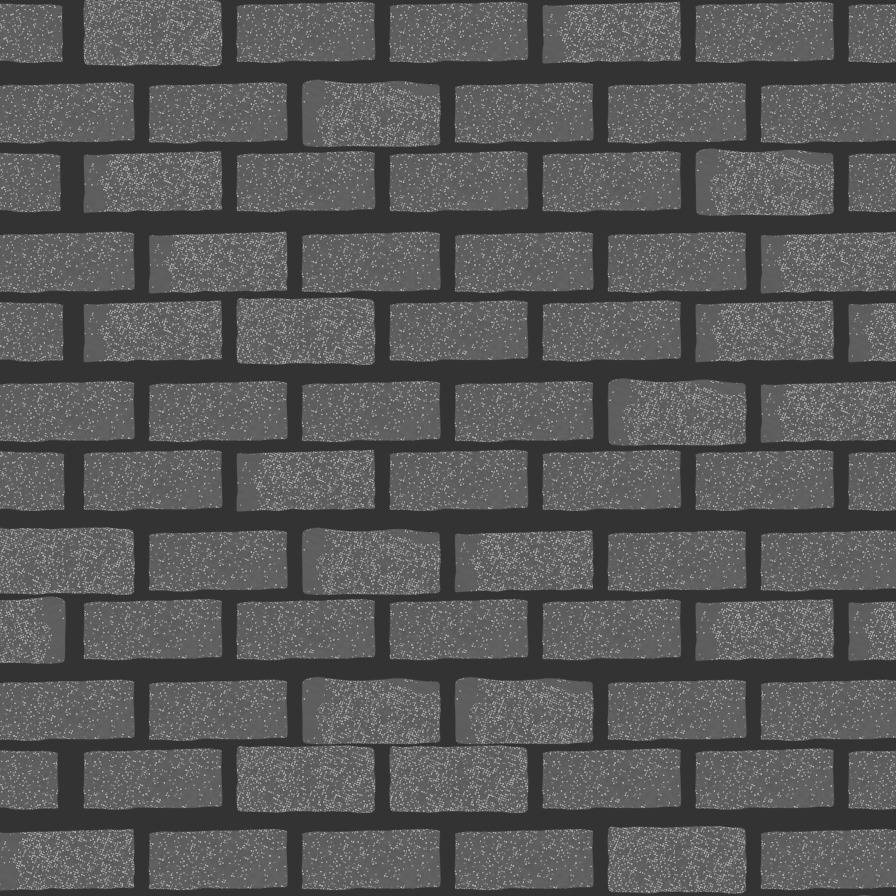
This texture is drawn by a three.js fragment shader. Its source:

```glsl
varying vec2 vUv;

float hash(vec2 p) {
  vec3 h = fract(vec3(p.xyx) * 0.1031);
  h += dot(h, h.yzx + 33.33);
  return fract((h.x + h.y) * h.z);
}

float noise(vec2 p) {
  vec2 i = floor(p), f = fract(p);
  f = f * f * (3.0 - 2.0 * f);
  return mix(mix(hash(i), hash(i + vec2(1.0, 0.0)), f.x),
             mix(hash(i + vec2(0.0, 1.0)), hash(i + 1.0), f.x), f.y);
}

// Randomly present, jittered pale dots
float grains(vec2 p, float density) {
  vec2 cell = floor(p);
  vec2 jitter = 0.3 * (vec2(hash(cell + 3.1), hash(cell + 8.7)) - 0.5);
  float dot0 = 1.0 - smoothstep(0.2, 0.62, length(fract(p) - 0.5 - jitter));
  return step(hash(cell), density) * mix(0.3, 1.0, hash(cell + 17.3)) * dot0;
}

void main() {
  // Twelve courses, alternately shifted and unevenly spaced
  float pitch = 0.1707;
  float row = floor((vUv.y - 0.002) * 12.0);
  float odd = mod(row, 2.0);
  float firstX = mix(0.0729, 0.0, odd);
  float column = floor((vUv.x - firstX) / pitch + 0.5);
  vec2 id = vec2(column, row);
  vec2 center = vec2(firstX + column * pitch,
                     0.002 + (row + 0.5) / 12.0 + mix(-0.0033, 0.0033, odd));
  vec2 q = vUv - center;

  // Cut bricks at the left end are turned around
  if (odd > 0.5 && column < 0.5) {
    q.x = -q.x - mix(0.003, 0.013, hash(id + 41.0));
  }

  // Four kinds: 0 sparse, 1 tall and dense, 2 banded, 3 tall with worn corner
  float pick = hash(id + vec2(23.0, 57.0));
  float kind = step(0.52, pick) + step(0.67, pick) + step(0.87, pick);
  float tall = mod(kind, 2.0);
  float worn = step(2.5, kind);
  float banded = step(1.5, kind);
  vec2 halfSize = vec2(0.0768, mix(0.0322, 0.0366, tall));

  // Hand-cut outline
  vec2 e = q;
  e.y -= (1.0 - tall) * 0.018 * q.x;
  e.y += 0.0022 * (noise(vec2(q.x * 65.0 + kind * 9.0, sign(q.y) * 5.0)) - 0.5);
  e.x += 0.0016 * (noise(vec2(q.y * 90.0, sign(q.x) * 7.0 + kind)) - 0.5);
  float topDip = worn * 0.0022 * (1.0 + sin(q.x * 75.0 + 2.5)) * step(0.0, q.y);
  e.y += topDip;
  float corner = mix(0.002, 0.005, tall);
  vec2 b = abs(e) - halfSize + corner;
  float d = length(max(b, 0.0)) + min(max(b.x, b.y), 0.0) - corner;
  float brick = 1.0 - smoothstep(-0.0009, 0.0009, d);

  // Grain density, thinned over smooth patches and raised along the rim
  vec2 s = q / halfSize;
  float patchy = noise(q * 70.0 + kind * 31.0);
  float ragged = 0.2 * (patchy - 0.5);
  float density = 0.24;
  if (kind > 0.5) density = 0.38;
  if (kind > 1.5) density = 0.46;
  density *= mix(0.65, 1.35, patchy);

  float diagonal = smoothstep(-0.1, 0.2, s.x * 1.4 - s.y - 0.85 + ragged * 2.0);
  density *= 1.0 - 0.72 * diagonal * (1.0 - step(0.5, kind));

  float band = banded * (1.0 - smoothstep(-0.78, -0.7, s.x + ragged));
  float notch = worn * smoothstep(0.0, 0.12, s.x + ragged)
              * smoothstep(0.62, 0.74, s.y + ragged - 0.16 * sin(s.x * 6.0));
  float smoothArea = max(band, notch);
  density *= 1.0 - 0.96 * smoothArea;

  float rim = smoothstep(-0.0035, -0.001, d);
  float longEdge = smoothstep(0.75, 0.92, abs(s.y));
  density += rim * mix(0.12, 0.38, longEdge) * (1.0 - 0.7 * smoothArea);

  mat2 turn = mat2(0.93, 0.37, -0.37, 0.93);
  float speck = grains(turn * q * 410.0 + kind * 97.0, density);

  // Stone face with faint brushed mottling
  float mottling = noise(turn * q * vec2(90.0, 260.0) + kind * 13.0) - 0.5;
  float fine = noise(q * 400.0 + 60.0 + kind * 19.0) - 0.5;
  float face = 0.368 + 0.018 * mottling + 0.03 * fine * (1.0 - smoothArea);
  face += 0.008 * diagonal * (1.0 - step(0.5, kind));
  face = mix(face, 0.82, speck * 0.72);

  float mortar = 0.2;
  gl_FragColor = vec4(vec3(mix(mortar, face, brick)), 1.0);
}
```
